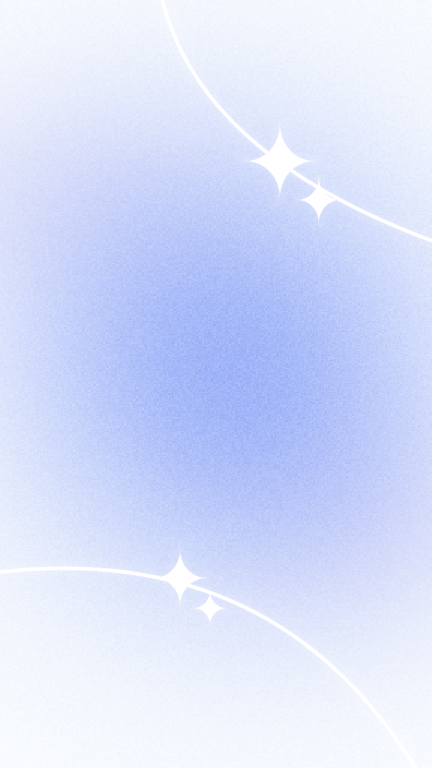
Write a Shadertoy shader that draws this background.

```glsl
// A soft periwinkle glow on near-white paper with fine grain, crossed by
// two thin white arcs that each carry a pair of four-pointed sparkles.
// Gaussian falloffs make the glow; distance functions draw the white parts.

float hash(vec2 p) {
    p = fract(p * vec2(0.1031, 0.1137));
    p += dot(p, p.yx + 33.33);
    return fract((p.x + p.y) * p.x * 47.3);
}

// Elliptical Gaussian falloff, 1 at the centre
float glow(vec2 p, vec2 centre, vec2 size) {
    vec2 q = (p - centre) / size;
    return exp(-dot(q, q));
}

float segmentDistance(vec2 p, vec2 a, vec2 b) {
    vec2 ap = p - a, ab = b - a;
    return length(ap - ab * clamp(dot(ap, ab) / dot(ab, ab), 0.0, 1.0));
}

// Distance to a quadratic curve, walked in short segments
float curveDistance(vec2 p, vec2 a, vec2 b, vec2 c) {
    float d = 10.0;
    vec2 last = a;
    for (int i = 1; i <= 32; i++) {
        float t = float(i) / 32.0;
        vec2 next = mix(mix(a, b, t), mix(b, c, t), t);
        d = min(d, segmentDistance(p, last, next));
        last = next;
    }
    return d;
}

// Star bounded by four concave quarter circles
float sparkleDistance(vec2 p, vec2 centre, float radius) {
    vec2 q = abs(p - centre) / vec2(radius, radius * 1.06);
    return radius * max(1.0 - length(1.0 - q), max(q.x, q.y) - 1.0);
}

void mainImage(out vec4 fragColor, in vec2 fragCoord) {
    // Canvas width is one unit
    vec2 p = fragCoord / iResolution.x;
    p.y *= 1.7778 * iResolution.x / iResolution.y;
    float pixel = 1.0 / iResolution.x;

    // Paper, lavender haze and the central glow
    vec3 color = vec3(0.975, 0.985, 0.995);
    float haze = glow(p, vec2(0.08, 1.34), vec2(0.40, 0.26))
               + glow(p, vec2(0.88, 0.56), vec2(0.36, 0.28));
    color -= haze * vec3(0.040, 0.045, 0.008);
    vec2 tilted = p + vec2(0.0, 0.06) * (p.x - 0.53);
    float core = glow(tilted, vec2(0.53, 0.925), vec2(0.50, 0.51));
    color -= core * vec3(0.345, 0.275, 0.022);

    // Grain, strongest inside the glow
    vec2 cell = floor(p * 288.0);
    float grain = hash(cell) + hash(cell + 71.0) - 1.0;
    color += grain * (0.012 + 0.035 * core) * vec3(1.0, 0.9, 0.35);

    // Arcs
    float arcs = min(
        curveDistance(p, vec2(0.375, 1.782), vec2(0.463, 1.419), vec2(1.004, 1.219)),
        curveDistance(p, vec2(-0.004, 0.453), vec2(0.637, 0.528), vec2(0.965, -0.005)));
    float shape = arcs - 0.0042;

    // Sparkles
    float stars = min(
        min(sparkleDistance(p, vec2(0.648, 1.405), 0.080),
            sparkleDistance(p, vec2(0.738, 1.315), 0.050)),
        min(sparkleDistance(p, vec2(0.417, 0.440), 0.061),
            sparkleDistance(p, vec2(0.486, 0.370), 0.038)));
    shape = min(shape, stars);

    // Faint halo, then the solid white
    color = mix(color, vec3(1.0), 0.18 * exp(-max(shape, 0.0) * 90.0));
    color = mix(color, vec3(1.0), smoothstep(0.7, -0.7, shape / pixel));
    fragColor = vec4(clamp(color, 0.0, 1.0), 1.0);
}
```
